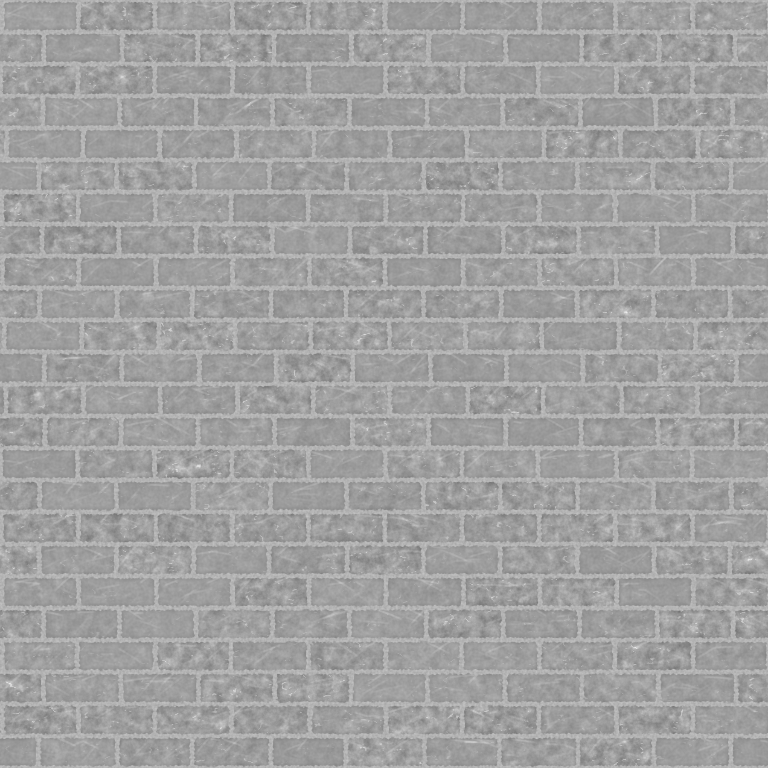
This texture is drawn by a WebGL 2 fragment shader. Its source:

```glsl
#version 300 es
precision highp float;

uniform vec2 u_resolution;
out vec4 fragColor;

vec2 hash2(vec2 p) {
    vec3 q = fract(p.xyx * vec3(0.1031, 0.1030, 0.0973));
    q += dot(q, q.yzx + 33.33);
    return fract((q.xx + q.yz) * q.zy);
}

float cornerGradient(vec2 cell, vec2 corner, vec2 f) {
    float angle = 6.2832 * hash2(cell + corner).x;
    return dot(vec2(cos(angle), sin(angle)), f - corner);
}

float gradientNoise(vec2 p) {
    vec2 cell = floor(p), f = p - cell;
    vec2 u = f * f * f * (f * (f * 6.0 - 15.0) + 10.0);
    float low = mix(cornerGradient(cell, vec2(0, 0), f), cornerGradient(cell, vec2(1, 0), f), u.x);
    float high = mix(cornerGradient(cell, vec2(0, 1), f), cornerGradient(cell, vec2(1, 1), f), u.x);
    return 1.4 * mix(low, high, u.y);
}

float fbm(vec2 p) {
    float sum = 0.0, gain = 0.55;
    for (int i = 0; i < 4; i++) {
        sum += gain * gradientNoise(p);
        p = mat2(1.6, 1.2, -1.2, 1.6) * p + 17.3;
        gain *= 0.6;
    }
    return sum;
}

float roundedBox(vec2 p, vec2 halfSize, float radius) {
    vec2 q = abs(p) - halfSize + radius;
    return length(max(q, 0.0)) + min(max(q.x, q.y), 0.0) - radius;
}

// Faint straight scratches, each with its own place, slope and length
float scratches(vec2 p, vec2 seed, float pixel) {
    float sum = 0.0;
    for (int i = 0; i < 6; i++) {
        vec2 place = hash2(seed + float(i) * 7.0 + 3.0);
        vec2 form = hash2(seed + float(i) * 11.0 + 90.0);
        float angle = (form.x - 0.4) * 1.5;
        vec2 dir = vec2(cos(angle), sin(angle));
        vec2 d = p - (place - 0.5) * vec2(2.0, 0.8);
        float along = dot(d, dir);
        float across = dot(d, vec2(-dir.y, dir.x)) + 0.05 * along * along;
        float reach = 0.15 + 0.5 * form.y;
        float line = 1.0 - smoothstep(0.006, 0.022 + pixel, abs(across));
        sum += line * (1.0 - smoothstep(0.5 * reach, reach, abs(along))) * place.y;
    }
    return sum;
}

void main() {
    // One unit is one course: 24 courses of 10 bricks
    vec2 p = gl_FragCoord.xy / u_resolution * 24.0;
    float pixel = 24.0 / u_resolution.y;
    float row = floor(p.y);

    // Running bond with slightly uneven courses and joints
    float along = p.x / 2.4 - 0.5 * (1.0 - mod(row, 2.0));
    along -= 0.015 + 0.08 * pow(hash2(vec2(row, 5.0)).x, 3.0);
    along += 0.02 * gradientNoise(vec2(along + 0.5, row * 7.37));
    vec2 brick = vec2(mod(floor(along), 10.0), row);
    vec2 local = vec2((fract(along) - 0.5) * 2.4, fract(p.y) - 0.5);
    vec2 seed = floor(hash2(brick + 21.0) * 400.0);
    vec2 traits = hash2(brick + 63.0);

    // Crumbly brick outline
    float grain = gradientNoise(p * 11.0);
    float edge = roundedBox(local, vec2(1.13, 0.43), 0.07);
    edge += 0.035 * grain + 0.015 * gradientNoise(p * 4.0);
    float face = 1.0 - smoothstep(-0.5, 0.5, edge / (pixel + 0.015));

    // Mottled face, with wear that differs from brick to brick
    float wear = mix(0.25, 1.0, traits.x);
    vec2 stone = local + seed;
    float mottle = fbm(stone * 2.8);
    float shade = 0.61 + 0.025 * (traits.y - 0.5);
    shade += 0.18 * wear * mottle + 0.025 * grain;
    shade += 0.13 * wear * smoothstep(0.1, 0.7, fbm(stone * 1.7 + 40.0));
    shade -= 0.035 * smoothstep(-0.13, 0.0, edge);
    shade += 0.07 * scratches(local, seed, pixel);

    // Broken pale flecks along thin cracks
    float crack = abs(gradientNoise(stone * vec2(1.6, 4.0) + 0.25 * mottle));
    float patches = smoothstep(0.1, 0.4, gradientNoise(stone * 2.3 + 70.0));
    float broken = smoothstep(-0.1, 0.3, gradientNoise(stone * 9.0));
    shade += 0.17 * wear * patches * broken * (1.0 - smoothstep(0.02, 0.13, crack));

    // Pale sandy mortar
    float mortar = 0.705 + 0.05 * grain + 0.03 * gradientNoise(p * 19.0);
    fragColor = vec4(vec3(mix(mortar, shade, face)), 1.0);
}
```
